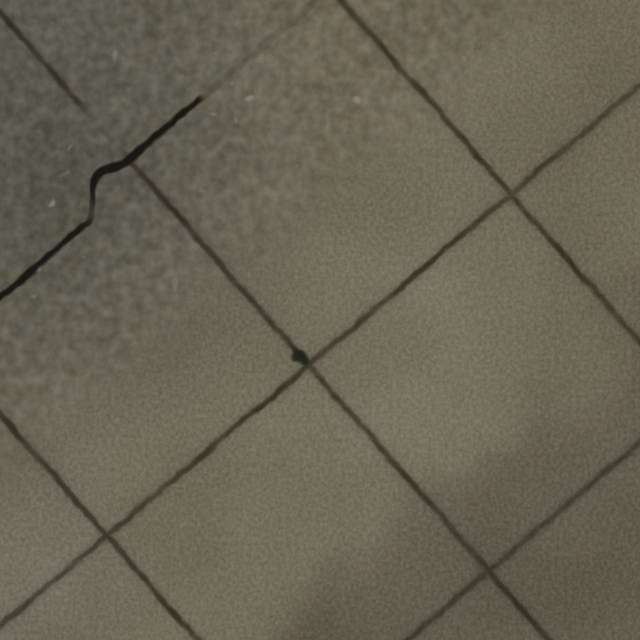
Reproduce this texture procedurally as a Shadertoy shader.

```glsl
// Worn concrete paving: slanted slabs with dark joints, one of them broken and shifted.

vec2 hash2(vec2 p) {
    vec3 q = fract(p.xyx * vec3(0.1031, 0.103, 0.0973));
    q += dot(q, q.yzx + 33.33);
    return fract((q.xx + q.yz) * q.zy);
}

// Dot product of a random unit gradient with the offset from its corner
float cornerGradient(vec2 cell, vec2 offset) {
    float angle = 6.2832 * hash2(cell).x;
    return dot(vec2(cos(angle), sin(angle)), offset);
}

float gradientNoise(vec2 p) {
    vec2 i = floor(p), f = fract(p);
    vec2 w = f * f * f * (f * (f * 6.0 - 15.0) + 10.0);
    vec2 x = vec2(1, 0), y = vec2(0, 1);
    return mix(mix(cornerGradient(i, f), cornerGradient(i + x, f - x), w.x),
               mix(cornerGradient(i + y, f - y), cornerGradient(i + 1.0, f - 1.0), w.x), w.y);
}

float fbm(vec2 p) {
    float sum = 0.0, amplitude = 1.0;
    for (int i = 0; i < 4; i++) {
        sum += amplitude * gradientNoise(p);
        p = mat2(1.6, 1.2, -1.2, 1.6) * p + 7.3;
        amplitude *= 0.5;
    }
    return sum;
}

// Soft-edged line coverage
float stroke(float d, float halfWidth) {
    float soft = 0.0022 + 0.7 / iResolution.y;
    return 1.0 - smoothstep(halfWidth - soft, halfWidth + soft, abs(d));
}

void mainImage(out vec4 fragColor, in vec2 fragCoord) {
    vec2 uv = fragCoord / iResolution.y;

    // Slab coordinates: x runs up to the right, y runs down to the right
    mat2 slabAxes = mat2(0.3158, 0.2669, 0.2813, -0.3216);
    vec2 s = inverse(slabAxes) * (uv - vec2(0.4823, 0.4295));
    float coarse = 1.0 - smoothstep(-0.58, -0.26, s.y + 0.12 * gradientNoise(uv * 5.0));

    // Broad tone: pale centre, dull upper left, shaded lower right
    vec3 color = mix(vec3(0.425, 0.398, 0.335), vec3(0.46, 0.435, 0.372),
                     exp(-5.0 * dot(uv - vec2(0.58, 0.38), uv - vec2(0.58, 0.38))));
    color = mix(color, vec3(0.445, 0.43, 0.38), 0.7 * smoothstep(0.3, 0.0, length(uv - vec2(0.05, 0.07))));
    float shade = smoothstep(0.5, 0.8, s.y + 0.25 * fbm(uv * 4.0));
    color = mix(color, vec3(0.372, 0.345, 0.297), 0.85 * shade);
    float dull = smoothstep(0.6, 0.05, length((uv - vec2(0.02, 0.82)) * vec2(1.0, 0.85)));
    color = mix(color, vec3(0.335, 0.335, 0.3), 0.85 * dull);
    color += 0.035 * fbm(uv * 5.0 + 11.0);

    // Surface: fine grain, giving way to blurred mottling and pale specks
    float fine = gradientNoise(uv * vec2(150, 130)) + 0.7 * gradientNoise(uv * 230.0 + 5.0);
    float mottle = gradientNoise(uv * 48.0) + 0.8 * gradientNoise(uv * 85.0 + 3.0);
    color += mix(0.05 * fine, 0.065 * mottle + 0.015 * fine, coarse);
    color += coarse * vec3(0.02, 0.005, -0.005) * gradientNoise(uv * 30.0 + 9.0);
    float speck = smoothstep(0.38, 0.62, gradientNoise(uv * 42.0 + 21.0));
    color += 0.16 * coarse * speck * smoothstep(-0.1, 0.3, gradientNoise(uv * 7.0));

    // Joints along both axes, slightly wavering
    vec2 waver = 0.009 * vec2(gradientNoise(uv * 17.0), gradientNoise(uv * 17.0 + 40.0));
    waver += 0.006 * vec2(gradientNoise(uv * 60.0), gradientNoise(uv * 60.0 + 40.0));
    vec2 j = s + waver;
    float row = round(j.y);
    float brokenRow = 1.0 - step(-0.5, j.y);
    vec2 d = (j - round(j)) * vec2(0.4135, 0.427);
    float wear = 0.8 + 0.45 * gradientNoise(uv * 11.0) + 0.3 * gradientNoise(uv * 45.0);

    float gap = smoothstep(-1.3, -1.2, s.y) * smoothstep(-0.96, -1.04, s.y)
              * smoothstep(0.3, 0.15, abs(s.x));
    float across = stroke(d.x, 0.0042) * wear * (1.0 - 0.85 * gap);
    float along = stroke(d.y, 0.0042) * wear * (1.0 - brokenRow);
    along *= 1.0 - 0.25 * smoothstep(0.9, 1.2, abs(s.x)) - 0.15 * step(0.5, row);
    float joint = max(across, along);
    float halo = exp(-pow(d.x / 0.009, 2.0)) * (1.0 - gap)
               + exp(-pow(d.y / 0.009, 2.0)) * (1.0 - brokenRow);
    color *= 1.0 - 0.12 * min(halo, 1.0);
    color = mix(color, vec3(0.18, 0.157, 0.115), 0.82 * clamp(joint, 0.0, 1.0));

    // Broken joint: steps sideways, opens wide, then fades out
    float path = mix(-0.92, -1.0, smoothstep(-0.28, -0.15, s.x))
               - 0.03 * exp(-pow((s.x + 0.12) / 0.06, 2.0));
    float crackDistance = (j.y - path) * 0.427;
    float bend = exp(-pow((s.x + 0.235) / 0.035, 2.0));
    float open = smoothstep(0.38, 0.34, s.x) * (1.0 - 0.65 * bend);
    float crackWidth = 0.0052 + 0.003 * gradientNoise(uv * 22.0)
                     + 0.003 * exp(-pow((s.x + 0.06) / 0.09, 2.0));
    float crack = stroke(crackDistance, crackWidth) * mix(0.16, 0.95, open);
    color = mix(color, vec3(0.085, 0.08, 0.06), crack * brokenRow);

    // Mossy hole at the central crossing
    vec2 h = (uv - vec2(0.467, 0.443)) * mat2(0.7, -0.7, 0.7, 0.7);
    float hole = length(h * vec2(0.7, 1.15)) + 0.006 * gradientNoise(uv * 70.0);
    color = mix(color, vec3(0.11, 0.12, 0.08), 0.85 * smoothstep(0.015, 0.006, hole));

    fragColor = vec4(clamp(color, 0.0, 1.0), 1.0);
}
```
